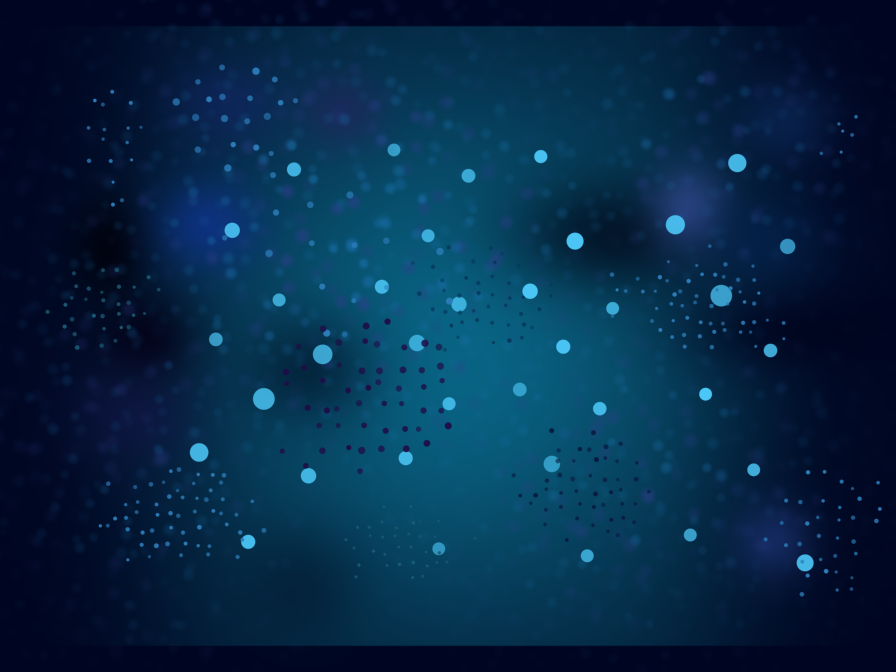
Write a Shadertoy shader that draws this background.

```glsl
// Deep teal bokeh backdrop: soft glows, blurred lights, bright discs and clusters of fine dots.
#define NIGHT vec3(0.0, 0.022, 0.13)
#define DEEP vec3(0.02, 0.18, 0.28)
#define TEAL vec3(0.035, 0.42, 0.55)
#define SKY vec3(0.30, 0.79, 0.98)
#define AZURE vec3(0.10, 0.43, 0.67)
#define VIOLET vec3(0.18, 0.24, 0.55)
#define PLUM vec3(0.12, 0.05, 0.28)
#define DISC_COUNT 36
#define BOKEH_LAYERS 4
#define BOKEH_CELL 0.058
#define FRAME_BAR 0.039

vec2 hash2(vec2 p) {
    vec2 k = vec2(dot(p, vec2(127.1, 311.7)), dot(p, vec2(269.5, 183.3)));
    return fract(sin(k) * 43758.5453);
}

// Elliptical falloff, 1 at the centre
float bell(vec2 p, vec2 center, vec2 size) {
    vec2 d = (p - center) / size;
    return exp(-dot(d, d));
}

float disc(float dist, float radius) {
    float aa = 0.8 / iResolution.y;
    return 1.0 - smoothstep(radius - aa, radius + aa, dist);
}

void glow(inout vec3 col, vec2 p, vec2 center, vec2 size, vec3 tint, float alpha) {
    col = mix(col, tint, alpha * bell(p, center, size));
}

// Sharp dots on a jittered grid, thinning out at the rim of an ellipse
void cluster(inout vec3 col, vec2 p, vec2 center, vec2 size, float cell, float radius, vec3 tint) {
    vec2 q = (p - center) / cell;
    vec2 id = floor(q);
    vec2 rnd = hash2(id + center * 91.0);
    vec2 spot = id + 0.5 + (rnd - 0.5) * 0.62;
    vec2 rim = (id + 0.5) * cell / size;
    float keep = step(dot(rim, rim), 0.2 + 1.1 * fract(rnd.x * 17.3 + rnd.y));
    float r = radius * mix(0.65, 1.0, fract(rnd.y * 13.7));
    col = mix(col, tint, keep * disc(length(q - spot) * cell, r) * mix(0.6, 1.0, rnd.x));
}

// Navy frame around a teal panel that fades at both sides
vec3 backdrop(vec2 p) {
    float aa = 1.0 / iResolution.y;
    float panel = smoothstep(-aa, aa, 0.5 - FRAME_BAR - abs(p.y - 0.5));
    float sides = smoothstep(0.05, 0.48, p.x) * (1.0 - smoothstep(0.90, 1.27, p.x));
    float middle = exp(-pow((p.y - 0.46) / 0.42, 2.0));
    vec3 col = mix(NIGHT, DEEP, panel * sides * mix(0.5, 1.0, middle));
    return mix(col, TEAL, panel * 0.88 * bell(p, vec2(0.68, 0.48), vec2(0.33, 0.37)));
}

void addClouds(inout vec3 col, vec2 p) {
    // Shadows
    glow(col, p, vec2(0.165, 0.63), vec2(0.055, 0.075), vec3(0.0, 0.005, 0.045), 0.9);
    glow(col, p, vec2(0.215, 0.495), vec2(0.075, 0.07), vec3(0.01, 0.005, 0.09), 0.9);
    glow(col, p, vec2(0.92, 0.65), vec2(0.16, 0.085), vec3(0.005, 0.05, 0.12), 0.85);
    glow(col, p, vec2(1.19, 0.51), vec2(0.16, 0.065), vec3(0.0, 0.01, 0.11), 0.8);
    glow(col, p, vec2(0.46, 0.45), vec2(0.10, 0.085), vec3(0.01, 0.08, 0.17), 0.7);
    glow(col, p, vec2(0.45, 0.13), vec2(0.09, 0.09), vec3(0.01, 0.07, 0.16), 0.5);
    // Coloured light
    glow(col, p, vec2(0.31, 0.665), vec2(0.075, 0.065), vec3(0.06, 0.20, 0.56), 0.75);
    glow(col, p, vec2(1.025, 0.69), vec2(0.055, 0.06), vec3(0.19, 0.29, 0.56), 0.8);
    glow(col, p, vec2(1.15, 0.195), vec2(0.055, 0.055), vec3(0.10, 0.19, 0.43), 0.75);
    glow(col, p, vec2(0.34, 0.845), vec2(0.085, 0.065), vec3(0.08, 0.15, 0.42), 0.55);
    glow(col, p, vec2(0.51, 0.835), vec2(0.06, 0.055), vec3(0.15, 0.13, 0.38), 0.55);
    glow(col, p, vec2(0.20, 0.38), vec2(0.09, 0.07), vec3(0.07, 0.08, 0.27), 0.65);
    glow(col, p, vec2(1.17, 0.82), vec2(0.07, 0.06), vec3(0.05, 0.17, 0.37), 0.6);
    glow(col, p, vec2(1.14, 0.64), vec2(0.09, 0.07), vec3(0.02, 0.14, 0.32), 0.6);
}

// Blurred lights from several turned grids, strongest in the upper left centre
void addBokeh(inout vec3 col, vec2 p) {
    float density = bell(p, vec2(0.53, 0.66), vec2(0.33, 0.27));
    density = max(density, 0.65 * bell(p, vec2(1.05, 0.77), vec2(0.19, 0.17)));
    density = max(density, 0.65 * bell(p, vec2(0.92, 0.30), vec2(0.25, 0.20)));
    density = max(density, 0.5 * bell(p, vec2(0.22, 0.40), vec2(0.19, 0.32)));
    for (int i = 0; i < BOKEH_LAYERS; i++) {
        float k = float(i);
        float a = 0.4 + k * 0.73;
        vec2 q = mat2(cos(a), sin(a), -sin(a), cos(a)) * p / BOKEH_CELL + k * 3.7;
        vec2 rnd = hash2(floor(q) + k * 19.0);
        float dist = length(fract(q) - 0.5 - (rnd - 0.5) * 0.4);
        float light = 1.0 - smoothstep(0.04, mix(0.16, 0.29, rnd.y), dist);
        float strength = mix(0.12, 0.65, rnd.x * rnd.x);
        col = mix(col, mix(AZURE, VIOLET, step(0.58, rnd.y)), light * strength * density);
    }
}

// Bright discs on an even sequence, drawn toward the middle
void addDiscs(inout vec3 col, vec2 p) {
    for (int i = 0; i < DISC_COUNT; i++) {
        float k = float(i);
        vec2 q = fract(vec2(0.7549, 0.5698) * k + vec2(0.31, 0.64)) - 0.5;
        vec2 center = vec2(0.72, 0.50) + q * vec2(1.02, 0.70) * (0.65 + 0.7 * abs(q));
        vec2 rnd = hash2(vec2(k, 4.0));
        float radius = mix(0.0095, 0.0165, rnd.x * rnd.x);
        col = mix(col, SKY, disc(length(p - center), radius) * mix(0.5, 1.0, sqrt(rnd.y)));
    }
}

void addClusters(inout vec3 col, vec2 p) {
    vec3 pale = vec3(0.17, 0.49, 0.73);
    vec3 muted = vec3(0.10, 0.36, 0.46);
    cluster(col, p, vec2(0.355, 0.835), vec2(0.11, 0.10), 0.036, 0.0055, pale);
    cluster(col, p, vec2(0.175, 0.80), vec2(0.045, 0.11), 0.028, 0.0032, pale);
    cluster(col, p, vec2(0.26, 0.245), vec2(0.13, 0.09), 0.021, 0.0036, pale);
    cluster(col, p, vec2(0.165, 0.54), vec2(0.085, 0.07), 0.021, 0.0034, muted);
    cluster(col, p, vec2(0.60, 0.19), vec2(0.105, 0.06), 0.020, 0.0025, muted);
    cluster(col, p, vec2(1.05, 0.555), vec2(0.14, 0.08), 0.021, 0.0033, pale);
    cluster(col, p, vec2(1.235, 0.21), vec2(0.085, 0.115), 0.027, 0.0034, pale);
    cluster(col, p, vec2(1.26, 0.81), vec2(0.04, 0.05), 0.023, 0.0033, pale);
    cluster(col, p, vec2(0.50, 0.60), vec2(0.16, 0.13), 0.062, 0.0055, pale);
    cluster(col, p, vec2(0.555, 0.41), vec2(0.15, 0.13), 0.030, 0.0055, PLUM);
    cluster(col, p, vec2(0.72, 0.55), vec2(0.11, 0.09), 0.022, 0.0034, vec3(0.02, 0.22, 0.36));
    cluster(col, p, vec2(0.87, 0.28), vec2(0.11, 0.08), 0.022, 0.0037, vec3(0.03, 0.10, 0.25));
}

void mainImage(out vec4 fragColor, in vec2 fragCoord) {
    vec2 p = (fragCoord - 0.5 * iResolution.xy) / iResolution.y + vec2(0.6667, 0.5);
    vec3 col = backdrop(p);
    addClouds(col, p);
    addBokeh(col, p);
    addDiscs(col, p);
    addClusters(col, p);
    fragColor = vec4(col, 1.0);
}
```
